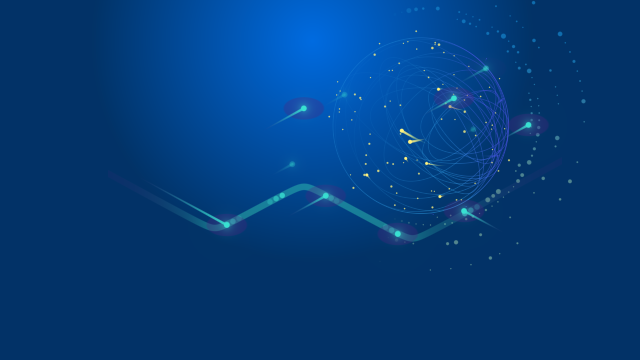
Write a Shadertoy shader that draws this background.

```glsl
const vec3 NAVY = vec3(0.006, 0.198, 0.402);
const vec3 AZURE = vec3(0.0, 0.42, 0.88);
const vec3 TEAL = vec3(0.22, 0.88, 0.82);
const vec3 VIOLET = vec3(0.30, 0.33, 0.93);
const vec3 PLUM = vec3(0.30, 0.13, 0.50);
const vec3 YELLOW = vec3(1.0, 0.95, 0.50);
const vec3 SAGE = vec3(0.46, 0.66, 0.62);
const vec3 SKY = vec3(0.08, 0.52, 0.80);

const vec2 GLOW_CENTER = vec2(0.868, 0.886);
const float GLOW_RADIUS = 0.613;
const vec2 GLOBE_CENTER = vec2(1.169, 0.651);
const float GLOBE_RADIUS = 0.244;
const vec2 RING_CENTER = vec2(1.197, 0.676);
const vec4 RING_RADII = vec4(0.280, 0.301, 0.356, 0.426);
const vec4 RING_DENSITY = vec4(0.45, 0.9, 0.45, 0.35);
const float RING_STEP = 0.067;
const vec3 BENDS = vec3(0.597, 0.845, 1.146);
const float BEND_ROUNDING = 0.02;
const float SLOPE = 0.545;
const float PATH_BASE = 0.192;
const float PATH_HALF_WIDTH = 0.009;
const float TRACK_SAG = 0.022;
const vec2 HALO_SIZE = vec2(0.056, 0.031);

// Comets: head, tail run, power; the first two tails slope downwards
const vec4 COMETS[11] = vec4[11](
    vec4(.630, .375, -.248, 1), vec4(1.289, .414, .111, 1), vec4(.844, .699, -.116, 1),
    vec4(.905, .456, -.106, .9), vec4(1.468, .653, -.08, 1), vec4(1.261, .727, -.09, 1),
    vec4(1.35, .81, -.09, .45), vec4(.957, .737, -.065, .25), vec4(.812, .544, -.06, .3),
    vec4(1.105, .35, -.001, 1), vec4(1.315, .641, -.02, .2));

// Tracks: start and end
const vec4 TRACKS[8] = vec4[8](
    vec4(1.116, .637, 1.384, .567), vec4(1.139, .606, 1.394, .722),
    vec4(1.127, .56, 1.296, .426), vec4(1.185, .546, 1.389, .583),
    vec4(1.25, .704, 1.398, .727), vec4(1.218, .752, 1.352, .838),
    vec4(1.222, .454, 1.389, .556), vec4(1.019, .514, 1.204, .405));

// Beads: start x and signed spacing
const vec2 BEADS[5] = vec2[5](vec2(.63, .017), vec2(.784, -.017),
    vec2(.905, .015), vec2(1.105, -.017), vec2(1.291, .017));

float hash(vec2 p) {
    vec3 q = fract(p.xyx * 0.1031);
    q += dot(q, q.yzx + 33.33);
    return fract((q.x + q.y) * q.z);
}

float cover(float d, float halfWidth) {
    float aa = 0.75 / iResolution.y;
    return 1.0 - smoothstep(halfWidth - aa, halfWidth + aa, d);
}

vec2 polar(float a) { return vec2(cos(a), sin(a)); }

float pathHeight(float x) {
    vec3 s = sqrt((x - BENDS) * (x - BENDS) + BEND_ROUNDING * BEND_ROUNDING);
    return PATH_BASE + SLOPE * (s.x - s.y + s.z);
}

void drawRings(inout vec3 col, vec2 q) {
    float id = floor(atan(q.y, q.x) / RING_STEP);
    float a = (id + 0.5) * RING_STEP;
    float span = 1.0 - smoothstep(1.6, 2.0, abs(a));
    vec3 tint = mix(SAGE, SKY, smoothstep(-0.25, 0.25, q.y));
    for (int i = 0; i < 4; i++) {
        vec2 seed = vec2(id + 70.0, float(i) * 17.0 + 3.0);
        float size = 0.0015 + 0.0055 * pow(hash(seed), 3.0);
        float shown = step(hash(seed + 41.0), RING_DENSITY[i]) * span;
        col = mix(col, tint, cover(length(q - RING_RADII[i] * polar(a)), size) * shown * 0.7);
    }
}

void drawPath(inout vec3 col, vec2 p) {
    float slope = (pathHeight(p.x + 0.002) - pathHeight(p.x - 0.002)) / 0.004;
    float d = abs(p.y - pathHeight(p.x)) / sqrt(1.0 + slope * slope);
    float middle = smoothstep(0.5, 0.64, p.x) * (1.0 - smoothstep(1.08, 1.22, p.x));
    float ends = smoothstep(0.3, 0.6, p.x) * (1.0 - smoothstep(1.15, 1.56, p.x));
    float shown = step(0.3, p.x) * step(p.x, 1.56) * (0.12 + 0.14 * ends + 0.24 * middle);
    col = mix(col, mix(PLUM, TEAL * 0.85, ends), cover(d, PATH_HALF_WIDTH) * shown);
    for (int i = 0; i < 15; i++) {
        float n = float(i % 3), x = BEADS[i / 3].x + n * BEADS[i / 3].y;
        float bead = cover(length(p - vec2(x, pathHeight(x))), 0.0075);
        col = mix(col, TEAL, bead * (0.8 - 0.25 * n));
    }
}

void drawGlobe(inout vec3 col, vec2 p) {
    vec2 q = p - GLOBE_CENTER;
    float side = smoothstep(-0.2, 0.22, q.x - 0.3 * q.y);
    vec3 tint = mix(SKY + 0.1, VIOLET, smoothstep(0.02, 0.22, q.x + 0.3 * q.y));
    // Thin orbits, crowded towards the right limb
    for (int i = 0; i < 18; i++) {
        vec2 seed = vec2(float(i) + 2.0, 9.0);
        float size = GLOBE_RADIUS * (i < 4 ? 1.0 : mix(0.45, 1.0, hash(seed)));
        vec2 r = size * vec2(1.0, i == 0 ? 1.0 : mix(0.35, 0.97, hash(seed + 29.0)));
        vec2 c = polar(hash(seed + 13.0) * 3.1416);
        vec2 o = mat2(c.x, -c.y, c.y, c.x) * (q - vec2(GLOBE_RADIUS - size, 0.0));
        float k = length(o / r);
        float d = abs(k * (k - 1.0)) / max(length(o / (r * r)), 1e-4);
        col = mix(col, tint, cover(d, 0.0008) * ((i == 0 ? 0.3 : 0.06) + 0.42 * side));
    }
    // Tapered tracks with bright heads
    for (int i = 0; i < 8; i++) {
        vec2 a = p - TRACKS[i].xy, b = TRACKS[i].zw - TRACKS[i].xy;
        float t = clamp(dot(a, b) / dot(b, b), 0.0, 1.0);
        float d = length(a - b * t + vec2(0.0, TRACK_SAG * 4.0 * t * (1.0 - t)));
        float bold = i < 2 ? 1.0 : 0.45;
        vec3 hue = mix(YELLOW, TEAL, smoothstep(0.0, 0.45, t));
        hue = mix(hue, VIOLET, smoothstep(0.5, 1.0, t));
        col = mix(col, hue, cover(d, 0.0035 * bold * (1.0 - 0.7 * t)) * 0.85);
        col = mix(col, YELLOW, cover(length(a), 0.003 + 0.0025 * bold));
    }
    // Scattered sparks
    for (int i = 0; i < 85; i++) {
        vec2 seed = vec2(float(i) + 1.0, 57.0);
        float r = GLOBE_RADIUS * mix(0.2, 1.08, sqrt(hash(seed + 7.0)));
        float size = 0.0014 + 0.0022 * pow(hash(seed + 19.0), 3.0);
        col = mix(col, YELLOW, cover(length(q - r * polar(6.2832 * hash(seed))), size) * 0.8);
    }
}

void drawComets(inout vec3 col, vec2 p) {
    for (int i = 0; i < 11; i++) {
        vec2 q = p - COMETS[i].xy, tail = COMETS[i].z * vec2(1.0, i < 2 ? -SLOPE : SLOPE);
        float power = COMETS[i].w, r = length(q);
        float t = clamp(dot(q, tail) / dot(tail, tail), 0.0, 1.0);
        float halo = cover((length(q / HALO_SIZE) - 1.0) * HALO_SIZE.y, 0.0);
        col = mix(col, PLUM, halo * 0.33 * smoothstep(0.25, 1.0, power));
        col = mix(col, TEAL, power * 0.55 * exp(-r * 85.0));
        float streak = cover(length(q - tail * t), 0.0035 * (1.0 - 0.75 * t));
        col = mix(col, mix(TEAL, PLUM, t * t), streak * power * (1.0 - t) * 0.9);
        col = mix(col, TEAL, cover(r, 0.0078) * power);
    }
}

void mainImage(out vec4 fragColor, in vec2 fragCoord) {
    vec2 p = fragCoord / iResolution.y;
    float glow = max(0.0, 1.0 - length(p - GLOW_CENTER) / GLOW_RADIUS);
    vec3 col = mix(NAVY, AZURE, glow);
    drawRings(col, p - RING_CENTER);
    drawPath(col, p);
    drawGlobe(col, p);
    drawComets(col, p);
    fragColor = vec4(col, 1.0);
}
```
